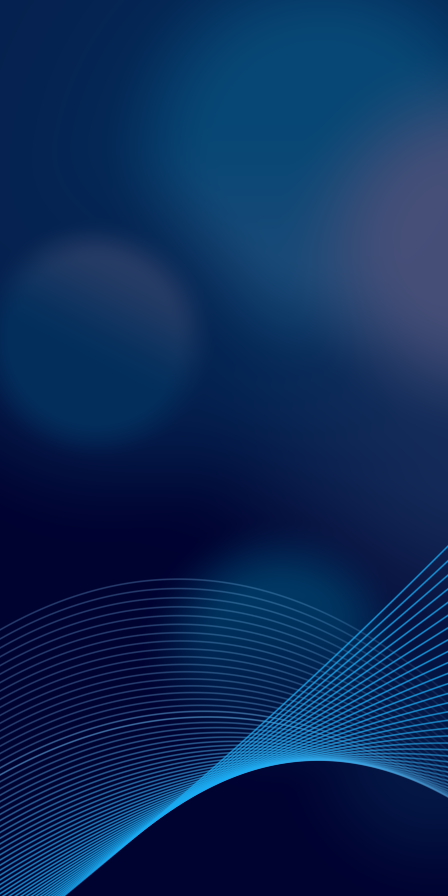
A WebGL 2 fragment shader for this background:

```glsl
#version 300 es
precision highp float;
// Deep blue backdrop of soft, overlapping light discs, crossed by a woven ribbon.
// The ribbon is one family of parabolas: three heights (left, middle, right)
// vary quadratically along the family, so the strands form a curved envelope.

uniform vec2 u_resolution;
out vec4 fragColor;

// Backdrop colours
const vec3 ABYSS  = vec3(0.00, 0.01, 0.19);
const vec3 NAVY   = vec3(0.02, 0.13, 0.31);
const vec3 OCEAN  = vec3(0.01, 0.19, 0.37);
const vec3 TEAL   = vec3(0.03, 0.29, 0.47);
const vec3 STEEL  = vec3(0.11, 0.30, 0.48);
const vec3 MAUVE  = vec3(0.28, 0.31, 0.47);
const vec3 DUSK   = vec3(0.09, 0.18, 0.36);
const vec3 PLUM   = vec3(0.17, 0.25, 0.41);
const vec3 LAGOON = vec3(0.00, 0.24, 0.41);

// Ribbon strands
const int   STRANDS     = 56;
const float HALF_WIDTH  = 0.0013;
const vec3  CYAN        = vec3(0.10, 0.67, 0.95);
const vec3  PALE        = vec3(0.42, 0.66, 0.86);
const float NEAR_ALPHA  = 0.80;
const float FAR_ALPHA   = 0.34;
const float ACCENT      = 0.68;  // family position of the brighter strand

// Ribbon heights as quadratic coefficients: constant, linear, square
const vec3 LEFT_RISE   = vec3(-0.115, 0.292, 0.417);
const vec3 MIDDLE_RISE = vec3(0.307, -0.391, 0.784);
const vec3 RIGHT_RISE  = vec3(0.781, -1.836, 1.505);

float disc(vec2 p, vec2 center, float radius, float softness) {
  return 1.0 - smoothstep(radius - softness, radius + softness, distance(p, center));
}

vec3 backdrop(vec2 p) {
  vec3 color = mix(ABYSS, NAVY, smoothstep(0.85, 1.5, p.y + 0.25 * p.x));

  // Wide glows
  color = mix(color, OCEAN, 0.75 * disc(p, vec2(0.75, 1.58), 0.55, 0.32));
  color = mix(color, DUSK, 0.85 * disc(p, vec2(1.08, 1.00), 0.36, 0.32));

  // Large upper disc and the mauve light overlapping it
  vec3 upper = mix(STEEL, TEAL, smoothstep(1.35, 1.75, p.y));
  color = mix(color, upper, 0.9 * disc(p, vec2(0.72, 1.66), 0.37, 0.14));
  color = mix(color, MAUVE, 0.95 * disc(p, vec2(1.06, 1.46), 0.30, 0.15));

  // Left disc, tinted towards its upper right
  vec2 leftCenter = vec2(0.21, 1.24);
  float tint = smoothstep(-0.05, 0.20, dot(p - leftCenter, vec2(0.45, 0.89)));
  color = mix(color, NAVY, 0.65 * disc(p, leftCenter, 0.30, 0.16));
  color = mix(color, mix(OCEAN, PLUM, tint), 0.88 * disc(p, leftCenter, 0.225, 0.05));

  // Lower lights, behind the ribbon
  float fade = mix(0.25, 0.9, smoothstep(0.35, 0.7, p.y));
  color = mix(color, LAGOON, fade * disc(p, vec2(0.62, 0.54), 0.225, 0.09));
  return mix(color, NAVY, 0.65 * disc(p, vec2(0.97, 0.33), 0.22, 0.14));
}

vec3 ribbon(vec3 color, vec2 p, float pixel) {
  // Parabola weights for knots at x = 0, 0.5 and 1, with their slopes
  float x = p.x;
  vec3 weight = vec3((2.0 * x - 1.0) * (x - 1.0), 4.0 * x * (1.0 - x), x * (2.0 * x - 1.0));
  vec3 slopeWeight = vec3(4.0 * x - 3.0, 4.0 - 8.0 * x, 4.0 * x - 1.0);

  for (int i = STRANDS - 1; i >= 0; i--) {
    float t = float(i) / float(STRANDS - 1);
    vec3 powers = vec3(1.0, t, t * t);
    vec3 knots = vec3(dot(LEFT_RISE, powers), dot(MIDDLE_RISE, powers), dot(RIGHT_RISE, powers));
    float slope = dot(slopeWeight, knots);
    float d = abs(p.y - dot(weight, knots)) / sqrt(1.0 + slope * slope);
    float coverage = 1.0 - smoothstep(0.0, HALF_WIDTH + pixel, d);

    // Far strands are pale and thin out towards the right
    float far = smoothstep(0.15, 0.85, t);
    float alpha = mix(NEAR_ALPHA, FAR_ALPHA, far);
    alpha += 0.3 * (1.0 - smoothstep(0.0, 0.02, abs(t - ACCENT)));
    alpha *= 1.0 - 0.65 * far * smoothstep(0.6, 1.0, x);
    color = mix(color, mix(CYAN, PALE, far), alpha * coverage);
  }
  return color;
}

void main() {
  // Canvas units: height is 2, origin at the lower left
  float pixel = 2.0 / u_resolution.y;
  vec2 p = gl_FragCoord.xy * pixel;
  fragColor = vec4(ribbon(backdrop(p), p, pixel), 1.0);
}
```
